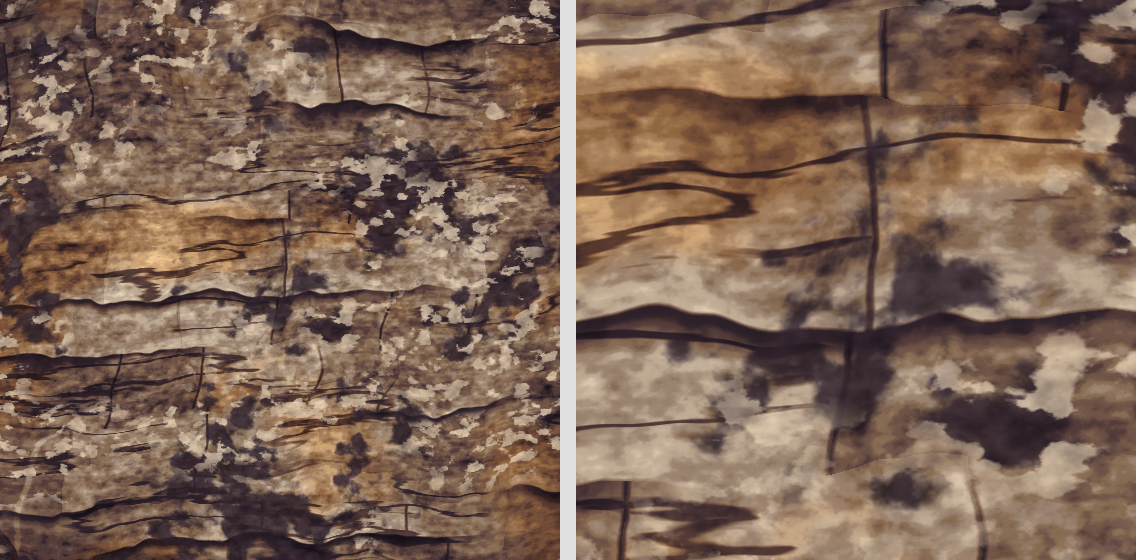
Left, the full canvas; right, a detail of the centre.
Reproduce this texture procedurally as a three.js fragment shader.

```glsl
// Weathered cliff of layered brown rock with ledges, joints, dark stains and pale lichen.
varying vec2 vUv;

#define LEDGES 9
#define JOINTS 5.5
#define BRIGHTNESS 0.45
#define CONTRAST 1.12
#define LEDGE_SHADOW 0.78
#define CRACK_DEPTH 0.62
#define STAIN_AMOUNT 0.85
#define LICHEN_AMOUNT 0.8
#define OCHRE_AMOUNT 0.55
#define VIGNETTE 0.5

float hash(vec2 p) {
  vec3 q = fract(p.xyx * 0.1031);
  q += dot(q, q.yzx + 33.33);
  return fract((q.x + q.y) * q.z);
}

float noise(vec2 p) {
  vec2 i = floor(p), f = fract(p);
  f = f * f * (3.0 - 2.0 * f);
  vec2 e = vec2(1.0, 0.0);
  return mix(mix(hash(i), hash(i + e.xy), f.x),
             mix(hash(i + e.yx), hash(i + e.xx), f.x), f.y);
}

float fbm(vec2 p) {
  float sum = 0.0, amp = 0.516;
  for (int i = 0; i < 5; i++) {
    sum += amp * noise(p);
    p = p * 2.03 + 17.3;
    amp *= 0.5;
  }
  return sum;
}

// Thin laminae of the beds, mixed with coarser lumps
float rockHeight(vec2 p) {
  return 0.6 * fbm(p * vec2(5.0, 34.0)) + 0.4 * fbm(p * vec2(22.0, 30.0) + 40.0);
}

// Thin line along a contour of a noise value
float contour(float value, float width) {
  return 1.0 - smoothstep(width * 0.3, width, abs(value - 0.5));
}

// Rock colour for a given lightness
vec3 rockRamp(float t) {
  vec3 c = mix(vec3(0.09, 0.06, 0.09), vec3(0.18, 0.13, 0.16), smoothstep(0.03, 0.15, t));
  c = mix(c, vec3(0.32, 0.23, 0.22), smoothstep(0.15, 0.25, t));
  c = mix(c, vec3(0.44, 0.33, 0.28), smoothstep(0.25, 0.36, t));
  c = mix(c, vec3(0.53, 0.42, 0.32), smoothstep(0.36, 0.44, t));
  c = mix(c, vec3(0.60, 0.51, 0.44), smoothstep(0.44, 0.53, t));
  c = mix(c, vec3(0.75, 0.67, 0.58), smoothstep(0.53, 0.68, t));
  return mix(c, vec3(0.90, 0.83, 0.74), smoothstep(0.68, 0.88, t));
}

void main() {
  // Gentle folding of the beds
  vec2 p = vUv;
  p.y += 0.11 * (fbm(vUv * vec2(2.2, 1.6) + 3.0) - 0.5) - 0.05 * vUv.x;
  p.x += 0.025 * (fbm(vUv * 9.0) - 0.5);

  // Overhanging ledges: pale lip above, shadow below
  float shadow = 0.0, lip = 0.0, bed = 0.0;
  for (int i = 0; i <= LEDGES; i++) {
    float k = float(i);
    float y = (k + 0.7 * hash(vec2(k, 4.0)) - 0.3) / float(LEDGES);
    y += 0.05 * (noise(vec2(p.x * 2.5, k * 7.0)) - 0.5);
    y += 0.02 * (noise(vec2(p.x * 13.0, k * 11.0)) - 0.5);
    y += 0.007 * (noise(vec2(p.x * 45.0, k * 5.0)) - 0.5);
    float d = p.y - y;
    float jut = smoothstep(0.38, 0.72, noise(vec2(p.x * 3.2 + k * 3.7, k * 13.0)));
    float depth = 0.008 + 0.035 * jut * noise(vec2(p.x * 8.0, k * 17.0));
    float above = smoothstep(-0.001, 0.0025, d);
    shadow = max(shadow, jut * smoothstep(-depth, -0.002, d) * (1.0 - above));
    lip = max(lip, jut * above * (1.0 - smoothstep(0.006, 0.034, d)));
    bed += step(0.0, d);
  }

  // Slanted joints split each bed into blocks
  float lean = 0.35 * (hash(vec2(bed, 9.0)) - 0.3);
  float u = (p.x - lean * p.y + 0.03 * noise(p * vec2(4.0, 16.0))) * JOINTS + 7.0 * hash(vec2(bed, 2.0));
  float column = floor(u);
  float side = fract(u) - 0.5 - 0.6 * (hash(vec2(column, bed)) - 0.5);
  float block = hash(vec2(column + step(0.0, side), bed + 30.0));
  float open = smoothstep(0.42, 0.7, noise(p * vec2(5.0, 4.0) + bed * 5.0));
  float joint = open * (1.0 - smoothstep(0.004, 0.022, abs(side)));
  float cleft = open * smoothstep(0.72, 0.8, hash(vec2(column, bed + 60.0)));
  joint = max(joint, 0.7 * cleft * smoothstep(-0.15, -0.12, side) * (1.0 - smoothstep(-0.01, 0.01, side)));

  // Hairline bedding cracks and pale upright veins
  float crack = contour(fbm(p * vec2(3.5, 24.0) + 8.0), 0.045);
  crack *= smoothstep(0.42, 0.62, noise(p * vec2(5.0, 12.0) + 21.0));
  float vein = contour(noise(p * vec2(7.0, 1.8) + 0.25 * fbm(p * 24.0) + 50.0), 0.025);
  vein *= smoothstep(0.62, 0.75, noise(p * vec2(7.0, 6.0) + 70.0));

  // Lightness from relief, layers, grain and blocks
  float h = rockHeight(p);
  float relief = h - rockHeight(p + vec2(-0.0015, 0.004));
  float grain = fbm(p * vec2(75.0, 95.0));
  float broad = fbm(p * vec2(3.5, 5.0) + 90.0);
  float t = BRIGHTNESS + CONTRAST * (0.45 * (h - 0.5) + 0.65 * relief + 0.4 * (grain - 0.5)
          + 0.36 * (broad - 0.5) + 0.13 * (block - 0.5));
  t += 0.13 * lip + 0.22 * vein;
  t *= 1.0 - CRACK_DEPTH * max(crack, joint);
  t *= 1.0 - LEDGE_SHADOW * shadow;
  vec2 c = vUv - 0.5;
  t *= 1.0 - VIGNETTE * smoothstep(0.12, 0.5, dot(c, c));
  vec3 color = rockRamp(t);

  // Rusty ochre, violet-black stains and flaky lichen
  float ochre = smoothstep(0.48, 0.68, fbm(p * vec2(5.0, 7.0) + 120.0));
  color = mix(color, color * vec3(1.13, 0.92, 0.62), OCHRE_AMOUNT * ochre);
  float rag = fbm(p * vec2(28.0, 34.0) + 10.0);
  float stain = smoothstep(0.6, 0.67, 0.7 * fbm(p * vec2(5.5, 4.5) + 150.0) + 0.36 * rag);
  color = mix(color, vec3(0.18, 0.13, 0.17) * (0.6 + 0.8 * grain), STAIN_AMOUNT * stain);
  float patches = smoothstep(0.5, 0.66, fbm(p * vec2(4.5, 5.5) + 200.0));
  float flakes = smoothstep(0.53, 0.64, fbm(p * vec2(42.0, 62.0) + 33.0));
  float lichen = patches * flakes * (1.0 - shadow);
  color = mix(color, vec3(0.82, 0.74, 0.64) * (0.75 + 0.5 * grain), LICHEN_AMOUNT * lichen);

  gl_FragColor = vec4(color, 1.0);
}
```
